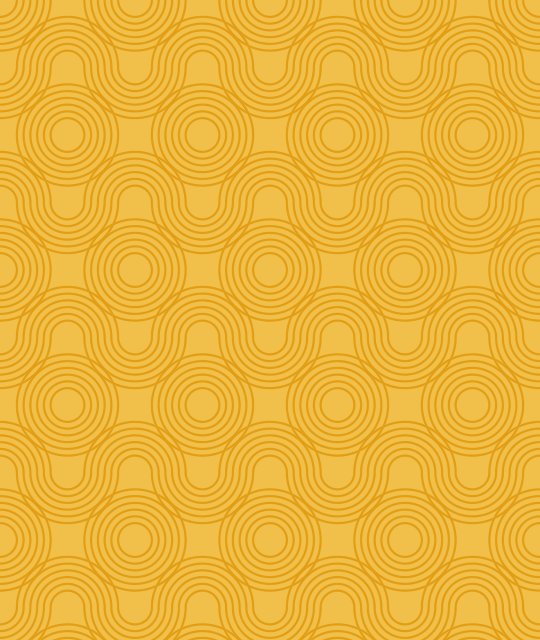
Write a Shadertoy shader that draws this pattern.

```glsl
// Golden retro pattern: rows of concentric rings alternate with ribbons of
// parallel lines that meander between them. Both are distances to arcs whose
// radii are evenly spaced, so the half circles of each ribbon join seamlessly.

const float REPEATS_ACROSS = 4.0;
const float LINE_COUNT   = 6.0;     // lines in each ring set and ribbon
const float INNER_RADIUS = 0.125;   // in repeats; inner + outer must be 0.5
const float OUTER_RADIUS = 0.375;
const float HALF_WIDTH = 0.0081;    // half the line width, in repeats
const float MIN_SOFT   = 0.005;     // least softness of the line edges
const float WEAR       = 0.08;      // fading of the ink along the lines
const vec3 GROUND = vec3(0.942, 0.753, 0.292);
const vec3 INK    = vec3(0.882, 0.612, 0.070);

// Distance from radius r to the nearest of the concentric lines
float ringDistance(float r) {
    float gap = (OUTER_RADIUS - INNER_RADIUS) / (LINE_COUNT - 1.0);
    float ring = clamp(round((r - INNER_RADIUS) / gap), 0.0, LINE_COUNT - 1.0);
    return abs(r - INNER_RADIUS - ring * gap);
}

// Every other row is shifted by half a repeat
float rowShift(float row) {
    return 0.5 * mod(row, 2.0);
}

float circleLines(vec2 p) {
    float row = round(p.y);
    float x = p.x - rowShift(row);
    return ringDistance(length(vec2(x - round(x), p.y - row)));
}

// Crest arcs and trough arcs, half a repeat apart, meet on the midline
float ribbonLines(vec2 p) {
    float row = floor(p.y);
    float y = p.y - row - 0.5;
    float x = p.x - rowShift(row) - (y < 0.0 ? 0.5 : 0.0);
    return ringDistance(length(vec2(x - round(x), y)));
}

// Uneven print from layered sines, 0 to 1
float unevenness(vec2 p) {
    float a = sin(p.x * 37.0 + 2.0 * sin(p.y * 23.0));
    float b = sin(p.y * 41.0 + 2.0 * sin(p.x * 29.0));
    return 0.5 + 0.5 * a * b;
}

void mainImage(out vec4 fragColor, in vec2 fragCoord) {
    // One unit is one repeat; y runs down from the top edge
    float pixel = REPEATS_ACROSS / iResolution.x;
    vec2 p = vec2(fragCoord.x, iResolution.y - fragCoord.y) * pixel;

    float d = min(circleLines(p), ribbonLines(p));
    float soft = max(0.6 * pixel, MIN_SOFT);
    float ink = 1.0 - smoothstep(HALF_WIDTH - soft, HALF_WIDTH + soft, d);
    ink *= 1.0 - WEAR * unevenness(p);

    fragColor = vec4(mix(GROUND, INK, ink), 1.0);
}
```
